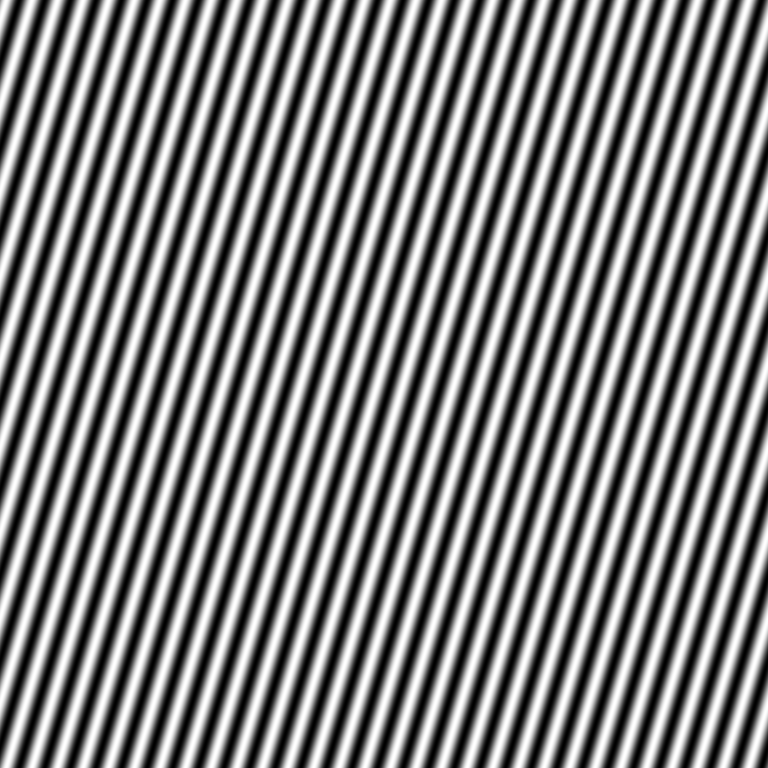
Give the GLSL for this pattern, as a WebGL 1 fragment shader.

```glsl
precision highp float;

uniform vec2 u_resolution;

const float TAU = 6.2831853;
const vec2 CYCLES = vec2(30.0, -9.0);  // wave cycles across and up the canvas
const float PHASE = 0.0;               // offset in cycles
const vec3 DARK = vec3(0.0);
const vec3 LIGHT = vec3(1.0);

// Sine grating from 0 to 1; fract keeps the angle small for precision
float grating(vec2 uv) {
    float cycle = fract(dot(uv, CYCLES) + PHASE);
    return 0.5 + 0.5 * sin(TAU * cycle);
}

void main() {
    vec2 uv = gl_FragCoord.xy / u_resolution;
    gl_FragColor = vec4(mix(DARK, LIGHT, grating(uv)), 1.0);
}
```
